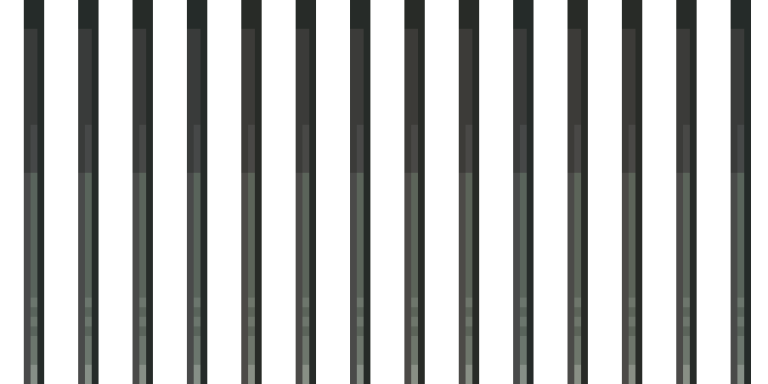
This pattern is drawn by a Shadertoy shader. Its source:

```glsl
// Fourteen dark, stepped metal bars on white, with a lit strip brightening downward.

const vec2 GRID = vec2(113.0, 40.0);   // columns and rows of blocks on the canvas
const float PITCH = 8.0;               // columns from one bar to the next
const float FIRST_BAR = 3.5;           // left edge of the first bar, in columns
const float BAR_WIDTH = 3.0;

const vec3 PAPER = vec3(1.0);
const vec3 SHADOW = vec3(0.150, 0.170, 0.157);
const vec3 UPPER_GREY = vec3(0.230, 0.233, 0.225);
const vec3 MIDDLE_GREY = vec3(0.280, 0.283, 0.278);
const vec3 LOWER_GREY = vec3(0.290, 0.290, 0.285);
const vec3 GREEN = vec3(0.355, 0.392, 0.355);
const vec3 PALE_GREEN = vec3(0.425, 0.462, 0.425);
const vec3 HIGHLIGHT = vec3(0.530, 0.560, 0.525);

// Integer hash, 0 to 1
float hash(uint n) {
    n = (n ^ 61u) ^ (n >> 16);
    n *= 9u;
    n ^= n >> 4;
    n *= 668265261u;
    n ^= n >> 15;
    return float(n & 65535u) / 65535.0;
}

// Smoothed step: 0 before the edge, 1 after it, over one pixel
float edge(float position, float start, float pixel) {
    return clamp((position - start) / pixel + 0.5, 0.0, 1.0);
}

float band(float position, float start, float end, float pixel) {
    return edge(position, start, pixel) - edge(position, end, pixel);
}

// Left strip, from the cap down
vec3 sideColor(float row, float pixel) {
    vec3 color = mix(SHADOW, UPPER_GREY, edge(row, 3.0, pixel));
    return mix(color, LOWER_GREY, edge(row, 18.0, pixel));
}

// Middle strip, with two small glints above the bright foot
vec3 litColor(float row, float pixel) {
    vec3 color = mix(SHADOW, UPPER_GREY, edge(row, 3.0, pixel));
    color = mix(color, MIDDLE_GREY, edge(row, 13.0, pixel));
    color = mix(color, GREEN, edge(row, 18.0, pixel));
    float glints = band(row, 31.0, 32.0, pixel) + band(row, 33.0, 34.0, pixel);
    color = mix(color, PALE_GREEN, glints + edge(row, 35.0, pixel));
    return mix(color, HIGHLIGHT, edge(row, 38.0, pixel));
}

vec3 barColor(float x, float row, vec2 pixel, float tint) {
    vec3 color = mix(sideColor(row, pixel.y), litColor(row, pixel.y), edge(x, 1.0, pixel.x));
    color = mix(color, SHADOW, edge(x, 2.0, pixel.x));
    return color + (tint - 0.5) * vec3(0.016, 0.0, -0.012);
}

void mainImage(out vec4 fragColor, in vec2 fragCoord) {
    vec2 uv = fragCoord / iResolution.xy;
    vec2 pixel = GRID / iResolution.xy;

    // Repeat across, with each bar in the middle of its cell
    float column = uv.x * GRID.x - FIRST_BAR;
    float id = floor((column + 0.5 * (PITCH - BAR_WIDTH)) / PITCH);
    float x = column - id * PITCH;
    float row = (1.0 - uv.y) * GRID.y;

    float tint = hash(uint(id + 1.0));
    float coverage = band(x, 0.0, BAR_WIDTH, pixel.x);
    vec3 color = mix(PAPER, barColor(x, row, pixel, tint), coverage);
    fragColor = vec4(color, 1.0);
}
```
